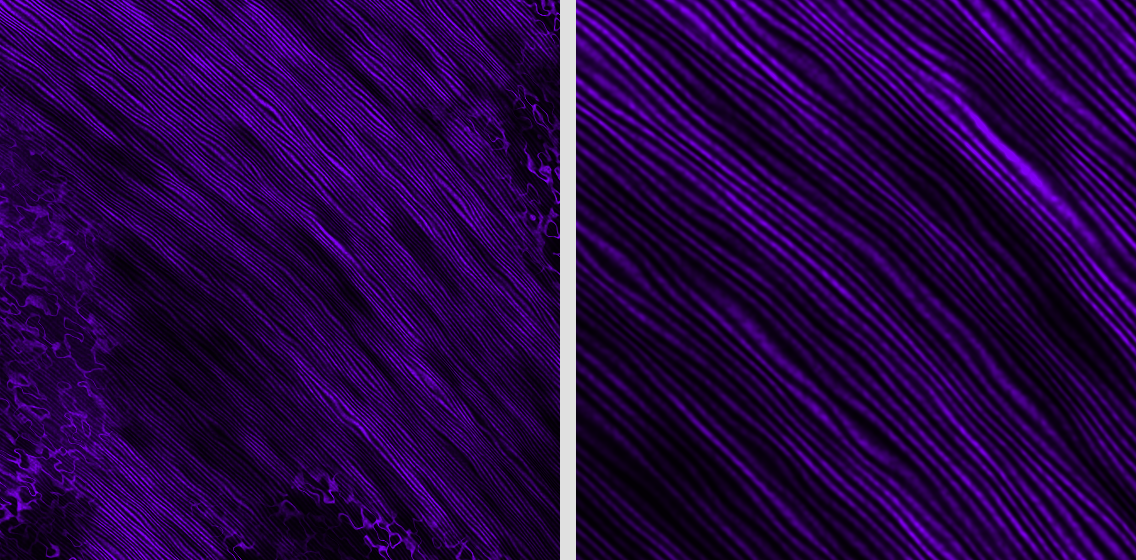
Left: the whole. Right: its middle third, enlarged.
Reproduce this texture procedurally as a WebGL 2 fragment shader.

```glsl
#version 300 es
precision highp float;
// Fine violet fibres sweeping down a dark field, breaking into small looped cells at the borders.

uniform vec2 u_resolution;
out vec4 fragColor;

const float TAU = 6.28319;
const float FIBRE_ANGLE = -0.77;
const float FIBRE_COUNT = 145.0;
const vec3 VIOLET = vec3(0.53, 0.0, 1.0);

// Integer hash of a lattice cell, 0 to 1
float hash(vec2 cell, uint seed) {
    uvec2 k = uvec2(ivec2(cell)) * uvec2(1597u, 3571u);
    uint h = (k.x ^ (k.y + seed * 7919u)) * 26699u;
    h ^= h >> 15;
    h *= 739397u;
    h ^= h >> 13;
    h *= 97531u;
    h ^= h >> 16;
    return float(h & 65535u) / 65535.0;
}

// Smooth value noise
float noise(vec2 p, uint seed) {
    vec2 i = floor(p);
    vec2 f = fract(p);
    f = f * f * (3.0 - 2.0 * f);
    float low = mix(hash(i, seed), hash(i + vec2(1, 0), seed), f.x);
    float high = mix(hash(i + vec2(0, 1), seed), hash(i + vec2(1, 1), seed), f.x);
    return mix(low, high, f.y);
}

// Coordinates along (x) and across (y) the gently bent fibres
vec2 fibreSpace(vec2 p, float angle) {
    vec2 along = vec2(cos(angle), sin(angle));
    vec2 q = p - 0.5;
    vec2 s = vec2(dot(q, along), dot(q, vec2(-along.y, along.x)));
    s.y += 0.1 * s.x * s.x + 0.12 * s.x * s.y;
    s.y += 0.02 * (noise(s * vec2(3.0, 5.0), 1u) - 0.5);
    return s;
}

// Thin wavering strands that merge, split and fade along their length
float strands(vec2 s, float count) {
    float sway = 1.7 * noise(s * vec2(9.0, 38.0), 2u) + 0.6 * noise(s * vec2(28.0, 80.0), 3u);
    float line = 0.5 + 0.5 * cos(TAU * (s.y * count + sway));
    float fade = noise(s * vec2(17.0, count), 4u);
    float thread = noise(s * vec2(24.0, count * 1.5), 5u);
    return pow(line, 1.3) * mix(0.45, 1.2, fade) * 0.8 + 0.28 * thread * thread;
}

// Broad bright and dark streaks with narrow black slivers
float streaks(vec2 s) {
    float broad = 0.6 * noise(s * vec2(2.5, 16.0), 6u) + 0.4 * noise(s * vec2(6.0, 45.0), 7u);
    float sliver = smoothstep(0.08, 0.42, noise(s * vec2(9.0, 62.0), 8u));
    return mix(0.34, 1.1, smoothstep(0.15, 0.85, broad)) * mix(0.45, 1.0, sliver);
}

// Outlines of small elongated cells, drawn as contours of noise
float cellOutlines(vec2 s, vec2 density) {
    vec2 bend = vec2(noise(s * 60.0, 9u), noise(s * 60.0, 10u)) - 0.5;
    vec2 q = s * density + bend * 1.1;
    float rim = 1.0 - smoothstep(0.02, 0.17, abs(noise(q, 11u) - 0.55));
    float spark = noise(q * 1.7, 12u);
    return rim * mix(0.4, 1.25, spark);
}

// Border regions of cells: x = hazy left side, y = dark right and lower sides
vec2 cellRegions(vec2 p) {
    float ragged = 0.13 * (noise(p * 9.0, 13u) - 0.5) + 0.07 * (noise(p * 31.0, 14u) - 0.5);
    float rise = p.y - 0.38;
    float left = 0.22 - 0.9 * rise * rise - p.x;
    float right = p.x - 0.84 - 0.5 * abs(p.y - 0.8);
    float lower = 0.13 - 0.4 * abs(p.x - 0.6) - p.y;
    float corner = 0.17 - length(p * vec2(0.8, 1.0));
    float dark = max(max(right, lower), corner);
    return smoothstep(-0.05, 0.06, vec2(left, dark) + ragged);
}

void main() {
    vec2 p = gl_FragCoord.xy / u_resolution;
    vec2 s = fibreSpace(p, FIBRE_ANGLE);
    vec2 region = cellRegions(p);

    // Main sheet of fibres
    float fibres = streaks(s) * (0.08 + 0.95 * strands(s, FIBRE_COUNT));

    // Cells: hazy on the left, sparse over black elsewhere
    float outline = cellOutlines(s, vec2(48.0, 95.0));
    float patches = smoothstep(0.25, 0.65, noise(s * vec2(11.0, 20.0), 15u));
    float haze = noise(p * 7.0, 16u);
    float hazyCells = mix(0.04, 0.24, haze) + outline * mix(0.22, 0.5, patches);
    float sparseCells = 0.02 + outline * mix(0.12, 0.85, patches);

    float light = mix(fibres, hazyCells + 0.2 * fibres, region.x * 0.85);
    light = mix(light, sparseCells + 0.1 * fibres, region.y * 0.92);

    // Darkening toward the lower right edge, then fine grain
    light *= 1.0 - 0.6 * smoothstep(0.85, 1.05, p.x) * smoothstep(0.5, 0.1, p.y);
    light *= mix(0.75, 1.25, noise(p * 330.0, 17u));

    fragColor = vec4(VIOLET * clamp(light, 0.02, 0.95), 1.0);
}
```
